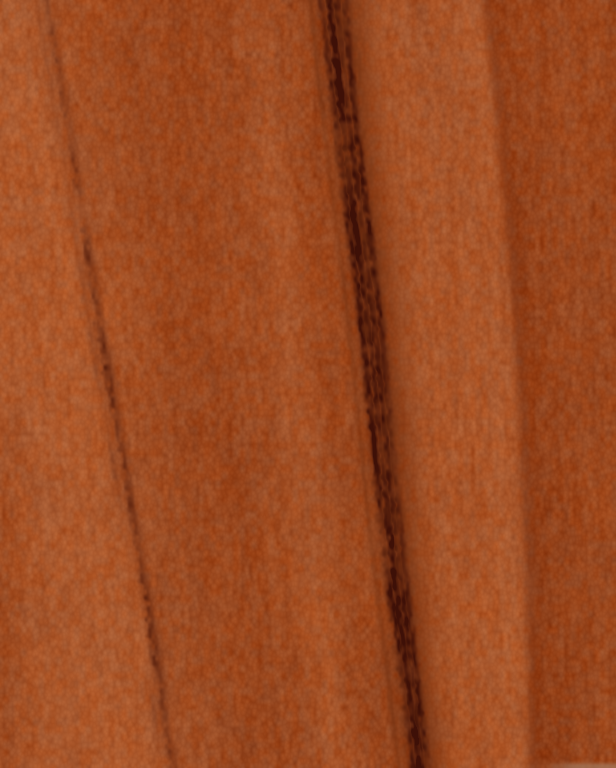
Give the GLSL for this texture, as a WebGL 1 fragment shader.

```glsl
precision highp float;
// Reddish wood veneer: soft slanting bands, a dark fibrous streak and fine mottled grain.
uniform vec2 u_resolution;

const vec3 SHADE = vec3(0.500, 0.210, 0.080);
const vec3 LIGHT = vec3(0.685, 0.360, 0.185);
const vec3 STREAK = vec3(0.23, 0.055, 0.025);
const vec3 HALO = vec3(0.42, 0.175, 0.060);
const vec3 SEAM = vec3(0.36, 0.13, 0.05);
const vec3 RIM = vec3(0.64, 0.47, 0.36);
const vec3 WARM_SHIFT = vec3(0.012, -0.026, -0.046);
const float SPECKLE_CELLS = 190.0;   // speckles per canvas height
const float SPECKLE_AMOUNT = 0.26;
const float MOTTLE_AMOUNT = 0.30;
const float FIBRE_AMOUNT = 0.42;
const float CLOUD_AMOUNT = 0.18;

float hash(vec2 p) {
  vec3 q = fract(vec3(p.xyx) * 0.1031);
  q += dot(q, q.yzx + 33.33);
  return fract((q.x + q.y) * q.z);
}

float noise(vec2 p) {
  vec2 i = floor(p), f = fract(p);
  f = f * f * (3.0 - 2.0 * f);
  return mix(mix(hash(i), hash(i + vec2(1.0, 0.0)), f.x),
             mix(hash(i + vec2(0.0, 1.0)), hash(i + vec2(1.0, 1.0)), f.x), f.y);
}

// Cellular noise: distance to the nearest scattered point.
float cellular(vec2 p) {
  vec2 cell = floor(p);
  float nearest = 2.0;
  for (int j = -1; j <= 1; j++) {
    for (int i = -1; i <= 1; i++) {
      vec2 c = cell + vec2(float(i), float(j));
      vec2 point = c + vec2(hash(c), hash(c + 71.7));
      nearest = min(nearest, distance(p, point));
    }
  }
  return nearest;
}

float bump(float d, float width) {
  return exp(-d * d / (width * width));
}

void main() {
  vec2 uv = gl_FragCoord.xy / u_resolution;
  vec2 p = gl_FragCoord.xy / u_resolution.y;
  float t = 1.0 - uv.y;                       // runs down the board

  // Fine grain; it also roughens every seam
  float slant = p.x - t * mix(0.150, 0.060, uv.x);
  float speckle = cellular(p * SPECKLE_CELLS * vec2(1.0, 0.8)) - 0.48;
  float mottle = noise(p * vec2(190.0, 140.0) + 5.0) - 0.5;
  float hue = noise(p * vec2(130.0, 100.0) + 60.0) - 0.5;
  float fibre = 0.30 * noise(vec2(slant * 150.0, t * 14.0))
              + 0.22 * noise(vec2(slant * 55.0, t * 3.0 + 20.0))
              + 0.48 * noise(vec2(p.x * 180.0, t * 45.0)) - 0.5;
  float cloud = 0.5 * noise(vec2(slant * 9.0, t * 5.0))
              + 0.5 * noise(vec2(slant * 24.0, t * 15.0 + 9.0)) - 0.5;

  // Signed distances to the slanting seams
  float rough = 0.004 * mottle + 0.003 * fibre;
  float dLine = uv.x - (0.076 + 0.207 * t + 0.0015 * sin(t * 11.0)) + rough;
  float dGlow = uv.x - (0.415 + 0.130 * t);
  float dStreak = uv.x - (0.537 + 0.142 * t - 0.0015 * sin(t * 11.0)) + rough;
  float dEdge = uv.x - (0.785 + 0.150 * t - 0.075 * t * t) + 0.5 * rough;

  // Broad bands of light and shade
  float tone = mix(0.88, 0.68, smoothstep(-0.012, 0.016, dLine));
  tone -= 0.20 * smoothstep(0.01, 0.16, dLine);
  tone += 0.28 * bump(dGlow, 0.038) + 0.08 * bump(dGlow + 0.075, 0.02);
  tone = mix(tone, 0.80, smoothstep(0.01, 0.075, dStreak));
  tone += 0.06 * bump(dEdge + 0.03, 0.025);
  float rightBand = 0.32 + 0.18 * smoothstep(0.0, 0.12, dEdge);
  tone = mix(tone, rightBand, smoothstep(-0.012, 0.020, dEdge));
  tone -= 0.25 * bump(uv.x, 0.045) * smoothstep(0.4, 0.85, t);
  tone += FIBRE_AMOUNT * fibre + CLOUD_AMOUNT * cloud;
  tone += MOTTLE_AMOUNT * mottle - SPECKLE_AMOUNT * speckle;
  vec3 color = mix(SHADE, LIGHT, clamp(tone, -0.2, 1.2));

  // Redder patches, strongest in the shaded bands
  float warmth = 0.75 - 0.75 * tone + 1.5 * hue + 0.6 * cloud;
  color += WARM_SHIFT * clamp(warmth, -0.6, 1.1);

  // Narrow broken seam at the left, faint seam at the right
  float breaks = noise(vec2(3.0, t * 18.0));
  float seam = bump(dLine, 0.0085) * (0.18 + 0.55 * breaks);
  seam += 0.30 * bump(dLine + 0.017, 0.006) * noise(vec2(8.0, t * 13.0));
  seam *= 0.65 + 0.35 * smoothstep(0.1, 0.5, t);
  seam += 0.22 * bump(dEdge - 0.005, 0.010);
  seam *= 1.0 + 1.2 * mottle;
  color = mix(color, SEAM, clamp(seam, 0.0, 1.0));

  // Dark streak: grainy brown halo, then ragged threads
  float haloWidth = dStreak > 0.0 ? mix(0.054, 0.034, t) : 0.022;
  float halo = bump(dStreak, haloWidth) * (0.72 + 0.8 * mottle + 0.5 * fibre);
  halo += 0.30 * bump(dStreak + 0.033, 0.005) * (0.5 + noise(vec2(2.0, t * 16.0)));
  color = mix(color, HALO, clamp(halo, 0.0, 1.0));
  float ink = 0.0;
  for (int i = 0; i < 4; i++) {
    float k = float(i);
    float offset = (k - 1.2) * mix(0.0120, 0.0080, t)
                 + 0.004 * (noise(vec2(k * 7.3, t * 7.0)) - 0.5);
    float strength = 0.15 + 0.95 * noise(vec2(k * 5.1 + 40.0, t * 10.0));
    strength *= 1.0 - 0.22 * abs(k - 1.0);
    ink = max(ink, strength * bump(dStreak - offset, 0.0062));
  }
  float flecks = noise(vec2(slant * 190.0 + 7.0, t * 110.0));
  ink *= 0.45 + 1.15 * flecks;
  color = mix(color, STREAK, clamp(ink * 1.25, 0.0, 0.95));

  // Pale sliver beneath the lower right end
  float sliver = smoothstep(0.85, 0.95, uv.x) * (1.0 - smoothstep(0.002, 0.010, uv.y));
  color = mix(color, RIM, 0.7 * sliver);
  gl_FragColor = vec4(color, 1.0);
}
```
